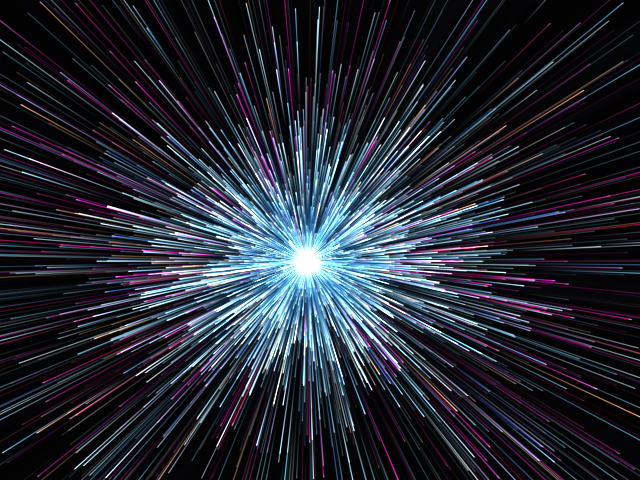
Reproduce this background procedurally as a Shadertoy shader.

```glsl
// Hyperspace burst: thin coloured light streaks racing out of a white-blue core.

const float TAU = 6.28318;

float hash(vec2 v) {
    return fract(sin(dot(v, vec2(127.1, 311.7))) * 43758.5);
}

// Smooth noise around the circle, periodic over the given number of cells
float ringNoise(float turn, float cells) {
    float x = fract(turn) * cells;
    float i = floor(x);
    float a = hash(vec2(i, cells));
    float b = hash(vec2(mod(i + 1.0, cells), cells));
    return mix(a, b, smoothstep(0.0, 1.0, x - i));
}

// Icy hues near the core, more magenta and warm hues further out
vec3 streakTint(float pick, float shade, float head) {
    vec3 ice = mix(vec3(0.26, 0.62, 0.82), vec3(0.86, 0.98, 1.0), shade);
    float magenta = mix(0.04, 0.36, smoothstep(0.15, 0.6, head));
    if (pick < magenta) return mix(vec3(0.75, 0.06, 0.62), vec3(0.8, 0.1, 0.28), pow(shade, 4.0));
    if (pick < magenta + 0.08) return vec3(0.95, 0.62, 0.42);
    if (pick < magenta + 0.12) return vec3(0.2, 0.4, 0.8);
    return ice;
}

// One ring of sectors, each holding a streak with a bright outer head
vec3 streakLayer(float turn, float r, float stretch, float spread, float layer, float px) {
    float sectors = 74.0 + mod(layer * 7.0, 23.0);
    float x = fract(turn + hash(vec2(layer, 3.7))) * sectors;
    vec2 id = vec2(floor(x), layer + 1.0);

    // Most heads lie in the inner cloud, a few fly far out
    float h = hash(id);
    float head = 0.05 + stretch * (0.42 * pow(h, 1.2) + 0.48 * pow(h, 6.0));
    float tail = head * mix(0.3, 0.82, hash(id + 17.3));
    float along = clamp((r - tail) / (head - tail), 0.0, 1.0);
    float body = along * (1.0 - smoothstep(head - px, head + px, r));

    float offset = fract(x) - mix(0.2, 0.8, hash(id + 31.9));
    float across = abs(offset) * TAU / sectors * r / spread;
    float line = 1.0 - smoothstep(0.0, 0.0006 + px, across);

    float power = hash(id + 47.1);
    float gain = mix(0.2, 1.35, power * power) * mix(1.0, 0.8, smoothstep(0.3, 0.6, head));
    vec3 tint = streakTint(hash(id + 59.7), hash(id + 71.3), head);
    float tip = smoothstep(head - 0.012, head, r);
    return mix(tint, vec3(1.0, 0.95, 0.95), 0.5 * tip) * line * body * gain;
}

void mainImage(out vec4 fragColor, in vec2 fragCoord) {
    float px = 1.0 / iResolution.y;
    vec2 p = (fragCoord - vec2(0.48, 0.455) * iResolution.xy) * px;
    float r = length(p);
    float angle = atan(p.y, p.x);

    // Warp the angle so streaks crowd toward the horizontal axis
    float turn = (angle + 0.16 * sin(2.0 * angle)) / TAU;
    float spread = 1.0 + 0.32 * cos(2.0 * angle);
    float stretch = mix(0.84, 1.14, pow(abs(cos(angle)), 3.0));

    // Dark space with faint distant rays
    float fine = ringNoise(turn, 240.0);
    float broad = ringNoise(turn, 53.0);
    vec3 color = vec3(0.006, 0.006, 0.01) + vec3(0.02, 0.022, 0.026) * fine * broad;

    // Streaks, thinned where they converge
    vec3 streaks = vec3(0.0);
    for (int i = 0; i < 42; i++) {
        streaks += streakLayer(turn, r, stretch, spread, float(i), px);
    }
    color += streaks * mix(0.45, 1.0, smoothstep(0.04, 0.2, r));

    // Blue halo split into rays, cyan spikes and a small white core
    float rays = 0.2 + fine + 0.4 * broad;
    color += vec3(0.02, 0.22, 0.4) * rays * exp(-r * r / 0.024);
    color += vec3(0.5, 0.85, 1.0) * rays * exp(-r / (0.025 + 0.045 * broad));
    color += vec3(1.2) * exp(-r * r / 0.0011);

    fragColor = vec4(min(color, 1.0), 1.0);
}
```
